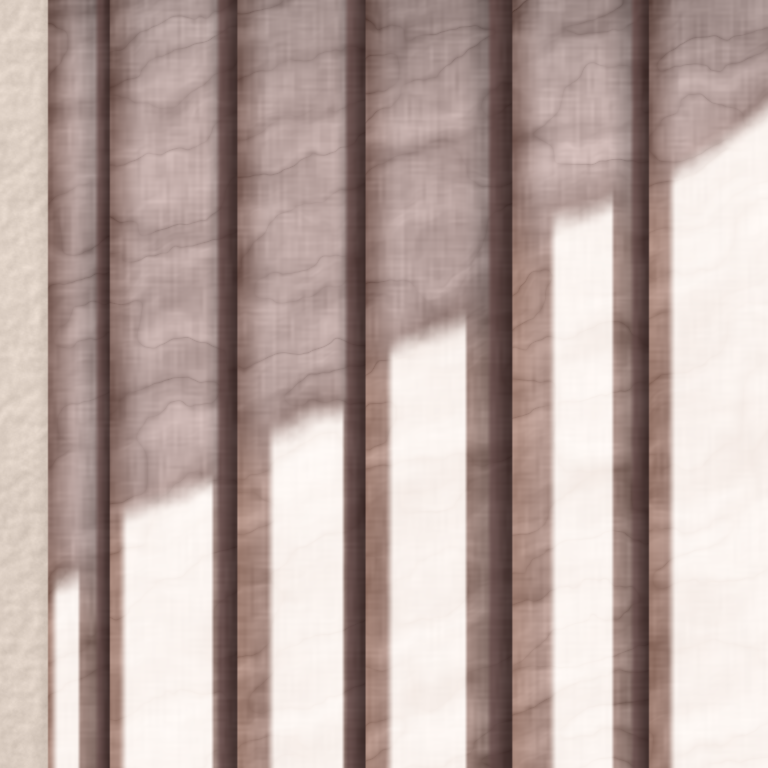
Give the GLSL for this texture, as a three.js fragment shader.

```glsl
varying vec2 vUv;

float hash(vec2 p) {
  return fract(sin(dot(p, vec2(127.1, 311.7))) * 43758.5453);
}

float noise(vec2 p) {
  vec2 i = floor(p), f = fract(p);
  f = f * f * (3.0 - 2.0 * f);
  return mix(mix(hash(i), hash(i + vec2(1.0, 0.0)), f.x),
             mix(hash(i + vec2(0.0, 1.0)), hash(i + 1.0), f.x), f.y);
}

float fbm(vec2 p) {
  float sum = 0.0, amp = 0.5;
  for (int i = 0; i < 4; i++) {
    sum += amp * noise(p);
    p = p * 2.03 + 7.3;
    amp *= 0.5;
  }
  return sum;
}

// Creases that climb to the right, with thin dark ridges
float wrinkles(vec2 p) {
  vec2 q = vec2(p.x * 9.0, (p.y - 0.3 * p.x) * 24.0);
  q.y += 1.6 * fbm(p * 14.0);
  float ridge = 1.0 - abs(2.0 * noise(q + 3.0) - 1.0);
  return (fbm(q) - 0.47) * 0.9 - 0.28 * pow(ridge, 7.0);
}

float weave(vec2 p) {
  float threads = noise(p * vec2(210.0, 28.0)) + 0.7 * noise(p * vec2(35.0, 240.0));
  return threads - 0.85;
}

vec3 wall(vec2 p) {
  float relief = fbm(p * 70.0) - fbm(p * 70.0 + vec2(0.35, -0.35));
  return vec3(0.87, 0.815, 0.77) + 0.13 * relief + 0.05 * (fbm(p * 9.0) - 0.5)
    - 0.05 * smoothstep(0.045, 0.0625, p.x);
}

// span: left edge, start of sunlight, end of sunlight, start of crease
vec3 fold(vec3 behind, vec2 p, vec4 span, float right, float top, float slope) {
  float wrinkle = wrinkles(p + span.x * 3.0);
  float cloth = weave(p);
  float edgeY = top + slope * (p.x - 0.5 * (span.y + span.z)) + 0.025 * (fbm(p * 22.0) - 0.5);

  // Shaded cloth, warmed by bounced light beside the sun
  float below = 1.0 - smoothstep(edgeY - 0.08, edgeY + 0.08, p.y);
  vec3 rim = mix(vec3(0.51, 0.40, 0.37), vec3(0.65, 0.52, 0.47), below);
  float turn = smoothstep(-0.008, 0.045, p.x - span.x);
  vec3 shade = mix(rim, vec3(0.745, 0.66, 0.645), turn * (1.0 - 0.55 * below));
  shade *= 1.0 - 0.15 * smoothstep(0.8, 1.05, p.y);
  shade *= 1.0 - 0.24 * smoothstep(span.z - 0.012, span.w + 0.008, p.x);
  shade += 0.28 * wrinkle + 0.05 * cloth;

  // Sunlit panel with a soft upper end
  float sun = smoothstep(span.y - 0.006, span.y + 0.007, p.x)
    * (1.0 - smoothstep(span.z - 0.003, span.z + 0.003, p.x))
    * (1.0 - smoothstep(edgeY - 0.022, edgeY + 0.02, p.y));
  vec3 lit = vec3(0.985, 0.957, 0.94) + vec3(0.05, 0.07, 0.08) * wrinkle + 0.012 * cloth;
  vec3 col = mix(shade, lit, sun);

  // Deep crease on the right
  float depth = smoothstep(span.w, right, p.x);
  vec3 dark = mix(vec3(0.43, 0.33, 0.32), vec3(0.27, 0.20, 0.19), depth);
  dark += 0.10 * wrinkle + 0.03 * cloth;
  col = mix(col, dark, smoothstep(span.w - 0.004, span.w + 0.004, p.x));

  return mix(behind, col, smoothstep(span.x - 0.0015, span.x + 0.0015, p.x));
}

void main() {
  vec2 p = vUv;
  vec3 col = wall(p);

  // Folds from left to right
  col = fold(col, p, vec4(0.0625, 0.070, 0.103, 0.126), 0.143, 0.250, 0.20);
  col = fold(col, p, vec4(0.143, 0.160, 0.277, 0.284), 0.309, 0.352, 0.28);
  col = fold(col, p, vec4(0.309, 0.352, 0.447, 0.451), 0.476, 0.453, 0.40);
  col = fold(col, p, vec4(0.476, 0.507, 0.607, 0.637), 0.667, 0.566, 0.33);
  col = fold(col, p, vec4(0.667, 0.719, 0.798, 0.823), 0.845, 0.724, 0.35);
  col = fold(col, p, vec4(0.845, 0.874, 1.200, 1.250), 1.300, 0.885, 0.70);

  gl_FragColor = vec4(clamp(col, 0.0, 1.0), 1.0);
}
```
